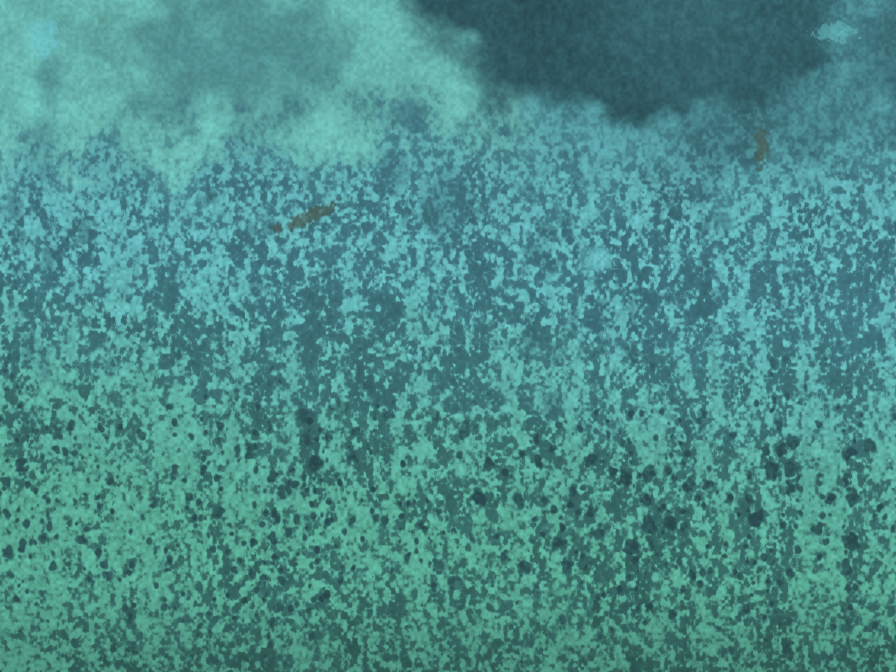
A Shadertoy shader for this texture:

```glsl
// Weathered copper sheet: pale upper patina, a dark stain, speckled drips and pits.
#define METAL_BLUE vec3(0.265, 0.480, 0.525)
#define METAL_GREEN vec3(0.235, 0.445, 0.425)
#define PATINA_BLUE vec3(0.385, 0.700, 0.715)
#define PATINA_GREEN vec3(0.345, 0.665, 0.575)
#define PALE vec3(0.405, 0.700, 0.670)
#define STAIN vec3(0.190, 0.345, 0.380)
#define PIT vec3(0.150, 0.275, 0.300)
#define RUST vec3(0.300, 0.380, 0.350)
#define DRIP_SCALE vec2(46.0, 9.0)
#define GRAIN_SCALE vec2(125.0, 92.0)
#define FINE_SCALE 210.0

float hash(vec2 p) {
    vec3 q = fract(vec3(p.xyx) * 0.1031);
    q += dot(q, q.yzx + 33.33);
    return fract((q.x + q.y) * q.z);
}

float noise(vec2 p) {
    vec2 i = floor(p), f = fract(p);
    f = f * f * (3.0 - 2.0 * f);
    return mix(mix(hash(i), hash(i + vec2(1, 0)), f.x),
               mix(hash(i + vec2(0, 1)), hash(i + vec2(1, 1)), f.x), f.y);
}

float fbm(vec2 p) {
    float sum = 0.0, amp = 0.5;
    for (int i = 0; i < 5; i++) {
        sum += amp * noise(p);
        p = mat2(1.6, 1.2, -1.2, 1.6) * p + 17.3;
        amp *= 0.5;
    }
    return sum / 0.97;
}

// Smooth bump inside the range a..b with soft borders.
float band(float v, float a, float b, float soft) {
    return smoothstep(a - soft, a + soft, v) * (1.0 - smoothstep(b - soft, b + soft, v));
}

// Soft ellipse whose outline is pushed around by a ragged offset.
float blob(vec2 p, vec2 center, vec2 radius, float ragged, float soft) {
    return 1.0 - smoothstep(1.0 - soft, 1.0 + soft, length((p - center) / radius) + ragged);
}

// Scattered clustered spots, slightly taller than wide.
float spots(vec2 p, float cells, float chance, float soft, float seed) {
    vec2 q = p * cells, base = floor(q);
    float rough = (noise(p * 150.0 + seed) - 0.5) * 0.30;
    float cover = 0.0;
    for (int j = -1; j <= 1; j++)
    for (int i = -1; i <= 1; i++) {
        vec2 id = base + vec2(i, j);
        float pick = hash(id + seed);
        float local = chance * smoothstep(0.25, 0.75, noise(id * 0.23 + seed)) * 2.0;
        vec2 at = id + vec2(hash(id + seed + 5.1), hash(id + seed + 9.7));
        float size = hash(id + seed + 3.3);
        float r = mix(0.10, 0.34, size * size);
        float d = length((q - at) * vec2(1.0, 0.78)) + rough;
        cover = max(cover, step(pick, local) * (1.0 - smoothstep(r - soft, r + soft, d)));
    }
    return cover;
}

void mainImage(out vec4 fragColor, in vec2 fragCoord) {
    vec2 p = fragCoord / iResolution.y;
    float cloud = fbm(p * 5.0 + 3.0) - 0.5;
    float mottle = fbm(p * 19.0 + 40.0) - 0.5;
    float drip = fbm(p * DRIP_SCALE + vec2(mottle, 0.0)) - 0.5;
    float grain = fbm(p * GRAIN_SCALE) - 0.5;
    float fine = noise(p * FINE_SCALE) - 0.5;

    // Bare metal, bluer toward the upper middle
    float blue = smoothstep(0.16, 0.66, p.y + 0.09 * (p.x - 0.67) + 0.08 * cloud);
    vec3 color = mix(METAL_GREEN, METAL_BLUE, blue);
    color *= 1.0 + 0.20 * mottle + 0.20 * drip + 0.25 * grain;

    // Speckled patina running down in streaks
    float bias = 0.01 + 0.05 * band(p.y, 0.12, 0.36, 0.08) - 0.03 * band(p.y, 0.42, 0.60, 0.07);
    bias += 0.04 * (1.0 - smoothstep(0.0, 0.45, p.x)) + 0.03 * smoothstep(0.60, 0.74, p.y);
    float streaks = mix(0.25, 1.0, band(p.y, 0.14, 0.62, 0.09));
    float growth = bias + 0.62 * streaks * drip + 0.85 * grain + 0.30 * fine + 0.15 * mottle;
    float cover = smoothstep(-0.11, 0.13, growth);
    vec3 patina = mix(PATINA_GREEN, PATINA_BLUE, blue) * (1.0 + 0.25 * grain + 0.10 * fine);
    color = mix(color, patina, cover * 0.92);

    // Smooth haze under the stain, then the pale upper left
    float haze = smoothstep(0.66, 0.84, p.y + 0.12 * cloud + 0.12 * mottle);
    vec3 hazeColor = mix(METAL_BLUE, PATINA_BLUE, 0.44 + 0.5 * cloud + 0.5 * mottle + 0.4 * grain);
    color = mix(color, hazeColor, haze * 0.75);
    float pale = smoothstep(0.73, 0.85, p.y + 0.14 * cloud + 0.20 * mottle + 0.16 * grain);
    pale *= 1.0 - smoothstep(0.75, 0.83, p.x + 0.08 * cloud + 0.08 * mottle);
    color = mix(color, PALE * (1.0 + 0.30 * mottle + 0.12 * grain), pale * 0.92);

    // Smudges over the pale area
    float ragged = 1.0 * cloud + 1.8 * mottle;
    float smudge = 0.50 * blob(p, vec2(0.34, 0.91), vec2(0.12, 0.09), ragged, 0.70);
    smudge += 0.45 * blob(p, vec2(0.07, 0.86), vec2(0.025, 0.10), ragged, 0.60);
    smudge += 0.60 * blob(p, vec2(0.61, 0.83), vec2(0.020, 0.022), mottle, 0.45);
    smudge += 0.50 * blob(p, vec2(0.585, 0.745), vec2(0.022, 0.030), mottle, 0.60);
    smudge += 0.50 * blob(p, vec2(0.665, 0.70), vec2(0.035, 0.045), mottle, 0.60);
    color = mix(color, METAL_BLUE * 0.95, clamp(smudge, 0.0, 0.7));

    // Dark stain along the upper right
    float stain = blob(p, vec2(0.955, 0.99), vec2(0.30, 0.175), 0.35 * cloud + 0.5 * mottle, 0.19);
    stain = max(stain, blob(p, vec2(0.75, 1.01), vec2(0.12, 0.085), 0.8 * mottle, 0.25));
    float corner = blob(p, vec2(1.35, 0.93), vec2(0.10, 0.14), cloud + mottle, 0.45);
    float shade = max(stain * 0.95, corner * 0.65);
    shade = max(shade, 0.45 * blob(p, vec2(1.10, 0.87), vec2(0.20, 0.12), ragged, 0.5));
    color = mix(color, STAIN * (1.0 + 0.45 * cloud + 0.30 * grain), shade);

    // Soft blotches in the blue band, hard pits further down
    float blotch = spots(p, 21.0, 0.30, 0.16, 71.0) * band(p.y, 0.36, 0.76, 0.06);
    color = mix(color, METAL_BLUE * 0.84, blotch * 0.50);
    float low = band(p.y, 0.10, 0.40, 0.08);
    float pits = spots(p, 33.0, 0.25, 0.10, 13.0) * low;
    pits = max(pits, spots(p, 62.0, 0.26, 0.13, 29.0) * band(p.y, 0.04, 0.46, 0.08));
    color = mix(color, PIT, pits * 0.80);

    // Pale flakes and lichen rosettes
    float crust = 1.6 * grain + 0.7 * fine;
    float flakes = spots(p, 28.0, 0.08, 0.08, 47.0) * band(p.y, 0.42, 0.72, 0.05);
    flakes *= smoothstep(-0.12, 0.06, grain);
    flakes = max(flakes, blob(p, vec2(0.064, 0.943), vec2(0.023, 0.027), crust, 0.22));
    flakes = max(flakes, blob(p, vec2(1.242, 0.951), vec2(0.031, 0.013), crust, 0.25) * 0.75);
    flakes = max(flakes, blob(p, vec2(0.889, 0.615), vec2(0.020, 0.015), crust, 0.25));
    color = mix(color, PATINA_BLUE * 1.10, flakes * 0.75);

    // Rusty scratches
    vec2 tilted = mat2(0.91, -0.42, 0.42, 0.91) * (p - vec2(0.455, 0.675));
    float rust = blob(tilted, vec2(0.0), vec2(0.046, 0.009), crust, 0.3);
    rust = max(rust, blob(p, vec2(1.132, 0.783), vec2(0.008, 0.024), crust, 0.3));
    color = mix(color, RUST, rust * 0.7);

    // Dull lower edge and overall grain
    color *= mix(0.86, 1.0, smoothstep(0.0, 0.16, p.y));
    color *= 1.0 + 0.12 * fine;
    fragColor = vec4(clamp(color, 0.0, 1.0), 1.0);
}
```
